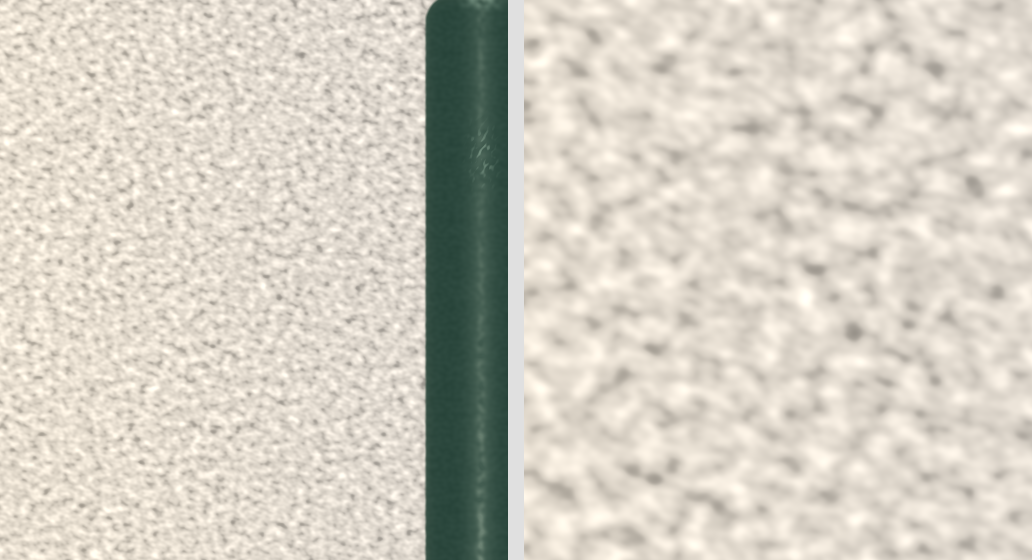
Left: the whole. Right: its middle third, enlarged.
Give the GLSL for this texture, as a Shadertoy shader.

```glsl
const vec3 WALL_MEAN = vec3(0.890, 0.858, 0.810);
const vec3 GRAIN_TINT = vec3(1.03, 1.0, 0.96);
const vec3 WARM_SHIFT = vec3(0.016, 0.012, 0.003);
const vec3 BAR_DARK = vec3(0.165, 0.275, 0.235);
const vec3 BAR_RIM = vec3(0.235, 0.325, 0.280);
const vec3 BAR_SHINE = vec3(0.42, 0.51, 0.45);
const vec3 SCRATCH_COLOR = vec3(0.52, 0.63, 0.56);

const vec2 GRAIN_FREQ = vec2(54.0, 70.0);
const float GRAIN_SLANT = 0.12;
const float GRAIN_CONTRAST = 0.145;
const float FINE_SHARE = 0.50;
const float SPECK_DEPTH = 0.075;
const float CLOUD_DEPTH = 0.012;
const float BAR_LEFT = 0.760;
const float BAR_TOP = 1.010;
const float CORNER_RADIUS = 0.050;
const float EDGE_SOFTNESS = 0.0030;
const float SHINE_X = 0.859;
const vec2 SCRATCH_CENTER = vec2(0.862, 0.722);
const vec2 SCRATCH_SPREAD = vec2(0.020, 0.045);

vec2 hash2(vec2 p) {
    vec3 q = fract(vec3(p.xyx) * vec3(0.1031, 0.1030, 0.0973));
    q += dot(q, q.yzx + 33.33);
    return fract((q.xx + q.yz) * q.zy);
}

float cornerDot(vec2 cell, vec2 corner, vec2 f) {
    float angle = 6.2832 * hash2(cell + corner + 57.0).x;
    return dot(vec2(cos(angle), sin(angle)), f - corner);
}

float gradientNoise(vec2 p) {
    vec2 cell = floor(p), f = fract(p);
    vec2 u = f * f * f * (f * (f * 6.0 - 15.0) + 10.0);
    float low = mix(cornerDot(cell, vec2(0, 0), f), cornerDot(cell, vec2(1, 0), f), u.x);
    float high = mix(cornerDot(cell, vec2(0, 1), f), cornerDot(cell, vec2(1, 1), f), u.x);
    return mix(low, high, u.y);
}

// Rotates the noise lattice so that its rows do not show
vec2 turn(vec2 p, float angle) {
    float c = cos(angle), s = sin(angle);
    return vec2(c * p.x - s * p.y, s * p.x + c * p.y);
}

// One layer of round blobs: two lattices laid over each other
float blobNoise(vec2 p) {
    return gradientNoise(turn(p, 0.4) + 111.0) + gradientNoise(turn(p, 1.2) + 237.0);
}

float bell(float x) {
    return exp(-x * x);
}

// Signed distance to the bar, which runs off the right and lower sides
float barDistance(vec2 p) {
    vec2 q = vec2(BAR_LEFT - p.x, p.y - BAR_TOP) + CORNER_RADIUS;
    return length(max(q, 0.0)) + min(max(q.x, q.y), 0.0) - CORNER_RADIUS;
}

// Soft blobs in two sizes, with the lowest ones deepened into dark specks
vec3 wallColor(vec2 p) {
    vec2 g = vec2(p.x, p.y + GRAIN_SLANT * p.x) * GRAIN_FREQ;
    float grain = blobNoise(g) + FINE_SHARE * blobNoise(g * 1.9 + 31.0);
    float speck = smoothstep(0.30, 1.05, -grain);
    float cloud = gradientNoise(p * 5.0 + 7.0) + 0.6 * gradientNoise(p * 12.0 + 31.0);

    float warmth = 1.0 - 2.0 * smoothstep(0.0, BAR_LEFT, p.x + 0.15 * (p.y - 0.5));
    vec3 color = WALL_MEAN + WARM_SHIFT * warmth + CLOUD_DEPTH * cloud;
    return color + GRAIN_TINT * (GRAIN_CONTRAST * grain - SPECK_DEPTH * speck);
}

// Smeared flecks gathered around one worn place, and a few strays
float scratchMask(vec2 p) {
    vec2 q = (p - SCRATCH_CENTER) / SCRATCH_SPREAD;
    float worn = exp(-dot(q, q));
    float fleck = gradientNoise(turn(p, 0.5) * vec2(150.0, 70.0) + 19.0);
    float stray = gradientNoise(p * vec2(60.0, 50.0) + 83.0);
    return 0.8 * worn * smoothstep(0.05, 0.50, fleck)
         + 0.4 * smoothstep(0.52, 0.75, stray) * bell((p.x - SHINE_X) / 0.03);
}

// Rounded green bar with a lit rim and a broken vertical highlight
vec3 barColor(vec2 p, float depth) {
    vec3 color = mix(BAR_DARK, BAR_RIM, exp(-depth / 0.008));
    color += 0.022 * gradientNoise(p * vec2(90.0, 110.0));
    color += 0.010 * gradientNoise(p * vec2(18.0, 60.0) + 63.0);

    float x = p.x - SHINE_X - 0.004 * gradientNoise(vec2(3.0, p.y * 28.0));
    float broken = clamp(0.50 + 1.2 * gradientNoise(p * vec2(60.0, 70.0) + 17.0), 0.0, 1.0);
    float strength = mix(0.65, 0.30, smoothstep(0.05, 0.60, p.y));
    float core = bell(x / 0.008) * broken * strength;
    float halo = bell(x / 0.026) * mix(0.38, 0.28, p.y);
    color = mix(color, BAR_SHINE, min(core + halo, 1.0));

    float capGlint = smoothstep(0.975, 1.0, p.y) * bell((p.x - 0.862) / 0.028);
    return mix(color, SCRATCH_COLOR, max(scratchMask(p), capGlint * broken));
}

void mainImage(out vec4 fragColor, in vec2 fragCoord) {
    vec2 p = fragCoord / iResolution.y;
    float d = barDistance(p) + 0.0008 * gradientNoise(p * 80.0 + 5.0);
    float soft = max(EDGE_SOFTNESS, 0.8 / iResolution.y);

    // Contact shade on the wall, then the soft bar edge
    vec3 wall = wallColor(p) - 0.04 * exp(-max(d, 0.0) / 0.006);
    vec3 color = mix(barColor(p, max(-d, 0.0)), wall, smoothstep(-soft, soft, d));
    fragColor = vec4(clamp(color, 0.0, 1.0), 1.0);
}
```
